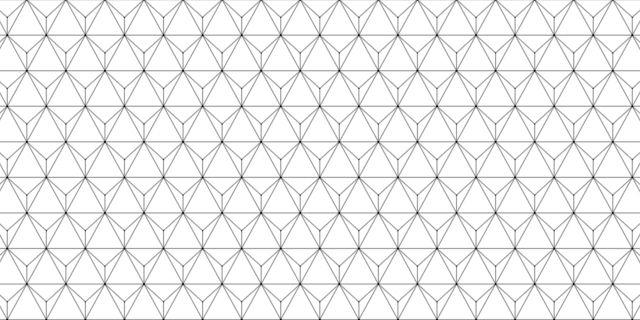
Write a WebGL 2 fragment shader that draws this pattern.

```glsl
#version 300 es
precision highp float;
// Hairline black lattice on white: staggered rows of triangles, where each
// downward triangle holds a Y joining its corners to a point at half height.
// Folded cells supply the segments; softly filtered strokes are multiplied.

#define TILE vec2(0.12208, 0.1111)   // triangle base and height, canvas height = 1
#define ORIGIN vec2(0.0227, 0.0013)  // a lattice corner on the lowest line
#define HUB_HEIGHT 0.5               // where the Y branches, as a share of the row
#define LINE_WIDTH 0.0014            // stroke width, canvas height = 1
#define SOFTNESS 1.15                // edge filter radius in output samples
#define PAPER vec3(1.0)
#define INK vec3(0.0)

uniform vec2 u_resolution;
out vec4 fragColor;

float segmentDistance(vec2 p, vec2 a, vec2 b) {
    vec2 ap = p - a, ab = b - a;
    return length(ap - ab * clamp(dot(ap, ab) / dot(ab, ab), 0.0, 1.0));
}

// Area under a unit tent filter from its left end up to t.
float tentArea(float t) {
    t = clamp(t, -1.0, 1.0);
    return 0.5 + t - 0.5 * t * abs(t);
}

// Share of a sample left bare by a stroke at distance d.
float bareShare(float d) {
    float radius = SOFTNESS / u_resolution.y;
    float halfWidth = 0.5 * LINE_WIDTH;
    return 1.0 - tentArea((d + halfWidth) / radius)
               + tentArea((d - halfWidth) / radius);
}

void main() {
    vec2 lattice = (gl_FragCoord.xy / u_resolution.y - ORIGIN) / TILE;
    vec2 corner = vec2(0.5, 1.0) * TILE;
    vec2 hub = vec2(0.0, HUB_HEIGHT) * TILE;

    // Horizontal line between rows.
    float toRow = abs(fract(lattice.y + 0.5) - 0.5) * TILE.y;
    float bare = bareShare(toRow);

    // The current row and its neighbours, so strokes meet fully at corners.
    for (int k = -1; k <= 1; k++) {
        float row = floor(lattice.y) + float(k);
        float across = abs(fract(lattice.x - 0.5 * row + 0.5) - 0.5);
        float up = lattice.y - row;
        bare *= bareShare(segmentDistance(vec2(across, up) * TILE, vec2(0.0), hub));

        // Nearest half triangle, its mirror image and the one next door.
        for (int side = 0; side < 3; side++) {
            float x = side == 0 ? across : side == 1 ? -across : 1.0 - across;
            vec2 p = vec2(x, up) * TILE;
            bare *= bareShare(segmentDistance(p, vec2(0.0), corner));
            bare *= bareShare(segmentDistance(p, hub, corner));
        }
    }

    fragColor = vec4(mix(INK, PAPER, bare), 1.0);
}
```
